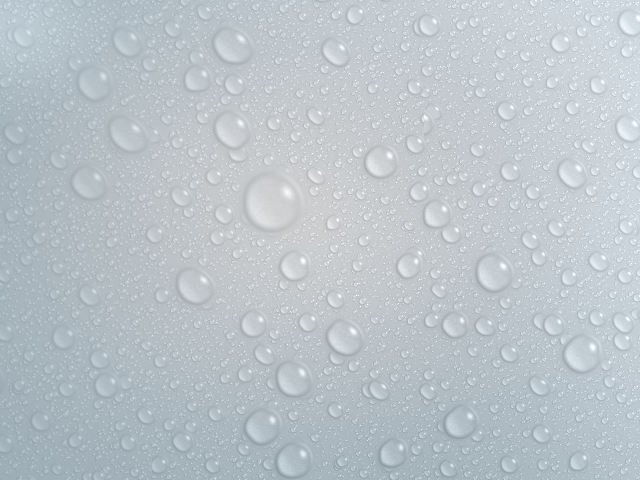
A WebGL 2 fragment shader for this texture:

```glsl
#version 300 es
precision highp float;
// Water droplets condensed on a pale misted pane lit from the upper right.
// Jittered grids of growing cell size are layered, tiny beads first; each
// larger drop clears a smooth halo. Focus softens toward the left side.

#define LAYERS 6
#define FINEST_CELL 0.0115
#define CELL_GROWTH 1.66
#define ROW_ANGLE 0.58
#define HIGHLIGHT 0.24
#define RIM_SHADE 0.16
#define BLUR 0.0022
#define GRAIN 0.012
#define HERO_POS vec2(0.569, 0.578)
#define HERO_RADIUS 0.064

uniform vec2 u_resolution;
out vec4 fragColor;

const vec2 LIGHT = vec2(0.82, 0.57);

float hash(vec2 p) {
  return fract(sin(dot(p, vec2(127.1, 311.7))) * 43758.5453);
}

vec2 hash2(vec2 p) {
  return vec2(hash(p), hash(p + 37.7));
}

float noise(vec2 p) {
  vec2 i = floor(p), f = fract(p);
  f = f * f * (3.0 - 2.0 * f);
  return mix(mix(hash(i), hash(i + vec2(1, 0)), f.x),
             mix(hash(i + vec2(0, 1)), hash(i + vec2(1, 1)), f.x), f.y);
}

mat2 rotation(float a) {
  return mat2(cos(a), sin(a), -sin(a), cos(a));
}

// Misted pane: cool left, pale upper right, neutral glow near the centre.
vec3 pane(vec2 uv) {
  vec3 cool = vec3(0.625, 0.69, 0.725);
  vec3 pale = vec3(0.83, 0.865, 0.893);
  vec3 neutral = vec3(0.79, 0.797, 0.805);
  vec3 c = mix(cool, pale, smoothstep(0.4, 1.08, uv.x * 0.7 + uv.y * 0.38));
  vec2 d = (uv - vec2(0.47, 0.57)) * vec2(1.1, 1.0);
  c = mix(c, neutral, exp(-5.5 * dot(d, d)));
  vec2 corner = uv - vec2(0.0, 0.95);
  c += 0.10 * exp(-60.0 * dot(corner, corner));
  return c + 0.025 * (noise(uv * 4.0) - 0.5);
}

// Paints one drop; q is the position in units of the drop radius.
vec3 paintDrop(vec3 under, vec3 base, vec2 q, float r, float soft, float contrast) {
  float d = length(q), s = soft / r;
  float side = dot(q, LIGHT);
  float mask = 1.0 - smoothstep(1.0 - s, 1.0 + s, d);
  float clearing = (1.0 - smoothstep(1.0, 1.4, d)) * smoothstep(0.003, 0.012, r);
  vec3 c = mix(under, base, clearing * 0.9);

  // Thin contact shadow on the side away from the light.
  vec2 fall = q + LIGHT * 0.13;
  c -= 0.04 * contrast * exp(-7.0 * max(length(fall) - 0.9, 0.0)) * (1.0 - mask);

  // Lens body: inner glow opposite the light, dark rim, bright glint.
  float rim = smoothstep(0.7, 1.0, d);
  float tone = 0.02 + 0.085 * smoothstep(0.0, 0.75, -side) * (1.0 - rim);
  tone -= 0.05 * smoothstep(0.1, 0.7, side) * (1.0 - rim);
  tone -= RIM_SHADE * rim * (0.55 - 0.3 * side);
  tone += 0.07 * smoothstep(0.82, 0.9, d) * smoothstep(0.4, 1.0, side);
  vec2 g = rotation(-0.6) * (q - LIGHT * 0.58);
  float size = 0.035 + 0.3 * s * s;
  tone += HIGHLIGHT * exp(-(g.x * g.x * 1.6 + g.y * g.y * 0.7) / size);
  float speckle = hash(floor(q * r * 420.0)) - 0.5;
  tone += 0.03 * speckle * smoothstep(0.01, 0.03, r) * (1.0 - rim);
  return mix(c, base + tone * contrast, mask);
}

void main() {
  vec2 uv = gl_FragCoord.xy / u_resolution;
  vec2 p = gl_FragCoord.xy / u_resolution.y;
  vec3 base = pane(uv);
  float focus = smoothstep(0.0, 0.6, uv.x + 0.12 * (0.5 - uv.y));
  float soft = 0.8 / u_resolution.y + BLUR * (1.0 - focus);
  float contrast = mix(0.6, 1.1, focus);
  vec3 col = base + GRAIN * (hash(floor(p * 400.0)) - 0.5);

  float cell = FINEST_CELL;
  for (int i = 0; i < LAYERS; i++) {
    float layer = float(i);
    float large = layer / float(LAYERS - 1);
    mat2 turn = rotation(ROW_ANGLE + 0.9 * floor(layer * 0.5));
    vec2 grid = p * turn / cell + layer * 19.3;
    vec2 id = floor(grid);
    vec2 h = hash2(id + layer * 7.1), k = hash2(id + 91.3 + layer);
    float density = mix(0.78, 0.62, large) + 0.2 * (uv.x - 0.5);
    if (k.x < density) {
      float size = mix(0.14, mix(0.24, 0.29, large), k.y * mix(h.x, 1.0, large));
      vec2 jitter = (h - 0.5) * (0.96 - 2.0 * size) * vec2(1.0, mix(0.7, 1.0, large));
      vec2 q = turn * (fract(grid) - 0.5 - jitter) / size;
      q.x += (h.y - 0.35) * 0.45 * q.y;
      q *= 1.0 + 0.14 * (noise(normalize(q + 0.0001) * 1.4 + id) - 0.5);
      float strength = contrast * mix(0.85, 1.0, smoothstep(0.0, 0.5, large));
      col = paintDrop(col, base, q, size * cell, soft, strength);
    }
    cell *= CELL_GROWTH;
  }

  // One dominant drop near the centre.
  vec2 q = (p - HERO_POS) / HERO_RADIUS;
  q *= 1.0 + 0.08 * (noise(normalize(q + 0.0001) * 1.5) - 0.5);
  col = paintDrop(col, base, q, HERO_RADIUS, soft * 1.5, 0.75);

  fragColor = vec4(clamp(col, 0.0, 1.0), 1.0);
}
```
